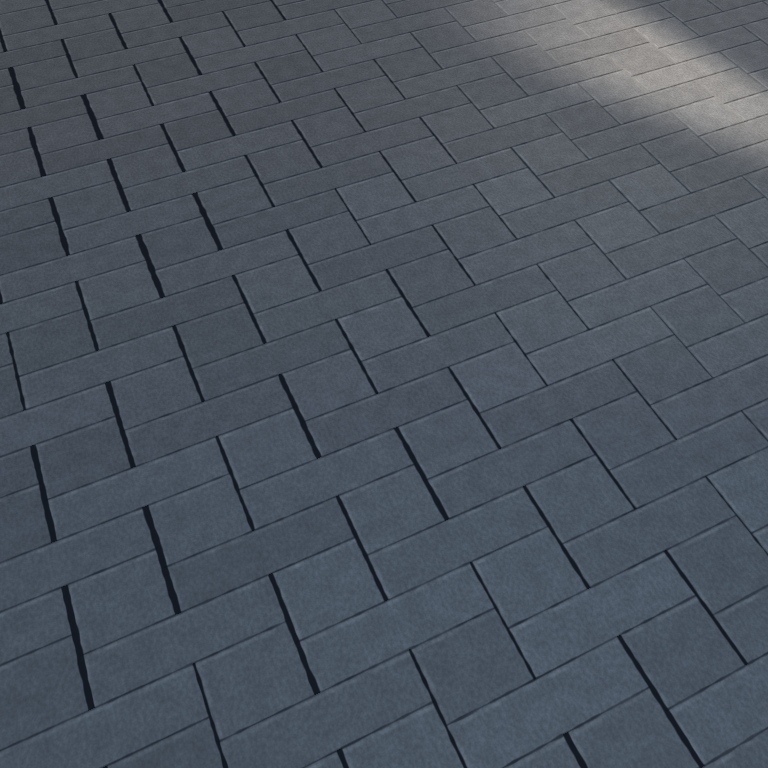
Write a Shadertoy shader that draws this texture.

```glsl
// Blue-grey paving of square and long blocks in perspective, with a patch of sunlight.

float hash(vec2 p) {
    vec3 q = fract(p.xyx * vec3(0.1031, 0.1030, 0.0973));
    q += dot(q, q.yzx + 33.33);
    return fract((q.x + q.y) * q.z);
}

float cornerSlope(vec2 cell, vec2 offset) {
    float angle = 6.2832 * hash(cell);
    return dot(vec2(cos(angle), sin(angle)), offset);
}

float gradientNoise(vec2 p) {
    vec2 i = floor(p), f = fract(p);
    vec2 s = f * f * f * (f * (f * 6.0 - 15.0) + 10.0);
    vec2 e = vec2(1, 0);
    return mix(mix(cornerSlope(i, f), cornerSlope(i + e, f - e), s.x),
               mix(cornerSlope(i + e.yx, f - e.yx), cornerSlope(i + 1.0, f - 1.0), s.x), s.y);
}

const float SQUARE = 1.68; // depth of a square block
const float BAR = 1.16;    // depth of a long block; SQUARE + 2 BAR = 4

// Canvas position (y down) to ground units: a square block is two units wide.
vec2 groundPosition(vec2 p) {
    mat3 camera = mat3(0.0500, -0.01185, 0.0150,
                       0.00703, 0.0218, -0.02426,
                       0.4375, 0.4154, 1.0);
    vec3 q = inverse(camera) * vec3(p, 1.0);
    vec2 g = q.xy / q.z;
    return g - vec2(0.0, 0.5 * (BAR - 1.0) * g.x);
}

// Finds the block under g: its id, size and the position inside it.
void findBlock(vec2 g, out vec2 id, out vec2 size, out vec2 local) {
    float column = floor(g.x / 2.0);
    float stagger = g.y + BAR * column;
    id = vec2(column, floor(stagger / 4.0));
    local = vec2(g.x - 2.0 * column, mod(stagger, 4.0));
    size = vec2(2, SQUARE);
    if (local.y >= SQUARE) {
        size = vec2(4, BAR);
        bool rightHalf = local.y >= SQUARE + BAR;
        local -= rightHalf ? vec2(-2, SQUARE + BAR) : vec2(0, SQUARE);
        id.x -= rightHalf ? 1.0 : 0.0;
    }
}

void mainImage(out vec4 fragColor, in vec2 fragCoord) {
    vec2 p = fragCoord / iResolution.xy;
    p.y = 1.0 - p.y;
    vec2 g = groundPosition(p);
    vec2 pixel = fwidth(g) * 0.8;

    vec2 id, size, local;
    findBlock(g, id, size, local);
    vec2 edge = min(local, size - local);
    edge += 0.022 * vec2(gradientNoise(g * 4.0), gradientNoise(g * 4.0 + 31.0));

    // Sunlight falls as a soft diagonal band in the upper right.
    float sun = smoothstep(-0.015, 0.04, p.y - 0.58 * (p.x - 0.82))
              * smoothstep(-0.015, 0.065, 0.045 + 0.40 * (p.x - 0.54) - p.y)
              * smoothstep(0.48, 0.86, p.x);

    // Block faces: shade across the ground, tone per block, blotches and grain.
    vec3 color = mix(vec3(0.303, 0.320, 0.348), vec3(0.282, 0.323, 0.372), smoothstep(0.0, 0.75, p.y));
    color *= mix(0.95, 1.03, smoothstep(0.0, 0.7, p.x));
    color += vec3(0.045, 0.042, 0.034) * smoothstep(0.5, 0.05, distance(p, vec2(0.88, 0.13)));
    color *= 0.96 + 0.08 * hash(id + size * 17.0);
    color *= 1.0 + 0.08 * gradientNoise(g * 2.3 + id * 7.0);
    float grainFade = 1.0 / (1.0 + 40.0 * dot(pixel, pixel));
    color *= 1.0 + grainFade * (0.13 * gradientNoise(g * vec2(13, 9)) + 0.08 * gradientNoise(g * 25.0));
    color = mix(color, color * vec3(1.68, 1.58, 1.47), sun);

    // Worn rims catch light on the left and far sides of each block.
    vec2 rim = smoothstep(vec2(0.02), vec2(0.07), local) * (1.0 - smoothstep(vec2(0.08), vec2(0.16), local));
    color += vec3(0.055, 0.057, 0.058) * max(rim.x, rim.y) * max(0.0, 0.6 + 1.3 * gradientNoise(g * 2.5));

    // Narrow cross joints, and wide joints whose gap varies from one to the next.
    float jointColumn = round(g.x / 2.0);
    float gap = hash(vec2(jointColumn, floor((g.y + BAR * jointColumn) / 4.0)) + 53.0);
    float spread = mix(0.052, 0.020, smoothstep(-3.0, 9.0, g.x));
    spread *= 1.0 + 0.4 * smoothstep(0.45, 0.1, length(p - vec2(0.08, 0.2)));
    vec2 halfWidth = vec2(spread * (0.55 + 0.75 * gap), 0.020);
    halfWidth.x *= 1.0 + 0.5 * gradientNoise(g * 1.5 + 71.0);
    vec2 joint = 1.0 - smoothstep(halfWidth - pixel, halfWidth + pixel, edge);
    float crossDepth = 0.72 + 0.45 * gradientNoise(g * 1.7 + 9.0);
    color = mix(color, mix(vec3(0.12, 0.15, 0.19), vec3(0.25, 0.24, 0.23), sun), joint.y * crossDepth);
    vec3 wideTone = mix(vec3(0.06, 0.08, 0.11), vec3(0.18, 0.21, 0.25), smoothstep(4.0, 12.0, g.x));
    color = mix(color, mix(wideTone, vec3(0.65, 0.63, 0.59), sun), joint.x * 0.92);

    fragColor = vec4(color, 1.0);
}
```
